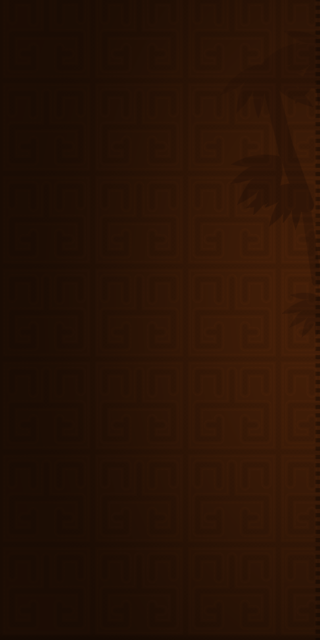
Write a Shadertoy shader that draws this background.

```glsl
#define SHADE vec3(0.108, 0.049, 0.015)
#define GLOW vec3(0.262, 0.117, 0.030)
#define LEAF_TINT vec3(0.155, 0.066, 0.020)
#define GLOW_CENTRE vec2(1.02, 1.05)
#define TILE 0.290
#define TILE_SHIFT vec2(0.145, 0.008)
#define BAND 0.042
#define FRET_DEPTH 0.09
#define WEAVE_PITCH 0.013
#define LEAF_OPACITY 0.62

float hash(vec2 p) {
    vec3 q = fract(p.xyx * vec3(0.1031, 0.1030, 0.0973));
    q += dot(q, q.yzx + 33.33);
    return fract((q.x + q.y) * q.z);
}

float segment(vec2 p, vec2 a, vec2 b) {
    vec2 pa = p - a, ba = b - a;
    return length(pa - ba * clamp(dot(pa, ba) / dot(ba, ba), 0.0, 1.0));
}

// Distance to the centre lines of one mirrored fret tile
float fretDistance(vec2 q) {
    q.x = abs(q.x);
    float d = min(0.5 - abs(q.y), 0.5 - q.x);
    d = min(d, segment(q, vec2(0.0, 0.0), vec2(0.37, 0.0)));
    d = min(d, segment(q, vec2(0.0, 0.0), vec2(0.0, 0.36)));
    d = min(d, segment(q, vec2(0.37, 0.0), vec2(0.37, -0.36)));
    d = min(d, segment(q, vec2(0.37, -0.36), vec2(0.14, -0.36)));
    d = min(d, segment(q, vec2(0.14, -0.36), vec2(0.14, -0.15)));
    d = min(d, segment(q, vec2(0.14, -0.21), vec2(0.25, -0.21)));
    d = min(d, segment(q, vec2(0.14, 0.14), vec2(0.14, 0.36)));
    d = min(d, segment(q, vec2(0.14, 0.36), vec2(0.37, 0.36)));
    d = min(d, segment(q, vec2(0.37, 0.36), vec2(0.37, 0.16)));
    return d;
}

// Dark bands with light, beaded rims
float fretRelief(vec2 p, float pixel) {
    vec2 q = fract((p - TILE_SHIFT) / TILE + 0.5 * vec2(1.0, 0.0)) - 0.5;
    float d = fretDistance(q);
    float soft = 1.2 * pixel / TILE;
    float inside = 1.0 - smoothstep(BAND - soft, BAND + soft, d);
    float rim = 1.0 - smoothstep(0.006, 0.012 + soft, abs(d - BAND));
    vec2 wave = cos(6.2832 * p / WEAVE_PITCH);
    float beads = 0.5 + 0.5 * wave.x * wave.y;
    return rim * (0.55 + 0.6 * beads) - inside * (0.4 + 0.5 * beads);
}

// Lens-shaped blade growing from root along an angle
float leaf(vec2 p, vec2 root, float angle, float size, float pixel) {
    vec2 axis = vec2(cos(angle), sin(angle));
    vec2 r = p - root;
    float along = dot(r, axis) / size;
    float across = abs(dot(r, vec2(-axis.y, axis.x)));
    float profile = 4.0 * along * (1.0 - along);
    float d = across - 0.105 * size * profile;
    return (1.0 - smoothstep(-pixel, pixel, d)) * step(0.0, along) * step(along, 1.0);
}

// Fan of blades with varied lengths
float spray(vec2 p, vec2 root, float start, float turn, float size, float pixel) {
    float mask = 0.0;
    for (int i = 0; i < 5; i++) {
        float k = float(i);
        float vary = hash(vec2(k, floor(root.y * 50.0)));
        float angle = start + turn * (k + 0.4 * vary);
        mask = max(mask, leaf(p, root, angle, size * (0.75 + 0.4 * vary), pixel));
    }
    return mask;
}

float stalk(vec2 p, vec2 a, vec2 b, float radius, float pixel) {
    return 1.0 - smoothstep(-pixel, pixel, segment(p, a, b) - radius);
}

float bamboo(vec2 p, float pixel) {
    float mask = stalk(p, vec2(0.835, 1.77), vec2(0.895, 1.53), 0.024, pixel);
    mask = max(mask, stalk(p, vec2(0.895, 1.53), vec2(0.955, 1.36), 0.026, pixel));
    mask = max(mask, 0.7 * stalk(p, vec2(0.955, 1.36), vec2(0.99, 1.12), 0.015, pixel));
    mask = max(mask, spray(p, vec2(0.81, 1.80), 3.75, 0.42, 0.17, pixel));
    mask = max(mask, spray(p, vec2(0.81, 1.79), -0.75, 0.32, 0.19, pixel));
    mask = max(mask, spray(p, vec2(1.03, 1.86), 2.85, 0.40, 0.20, pixel));
    mask = max(mask, spray(p, vec2(0.88, 1.51), 3.25, 0.30, 0.18, pixel));
    mask = max(mask, spray(p, vec2(0.93, 1.43), 3.50, 0.28, 0.16, pixel));
    mask = max(mask, 0.7 * spray(p, vec2(1.01, 1.07), 3.05, 0.35, 0.13, pixel));
    return mask;
}

void mainImage(out vec4 fragColor, in vec2 fragCoord) {
    vec2 p = fragCoord / iResolution.x;
    float pixel = 1.0 / iResolution.x;

    // Warm glow from the right
    float reach = length((p - GLOW_CENTRE) * vec2(1.0, 0.60));
    vec3 color = mix(GLOW, SHADE, smoothstep(0.0, 1.02, reach));

    // Bamboo shadow beneath the woven fret
    color = mix(color, LEAF_TINT, LEAF_OPACITY * bamboo(p, pixel));
    color *= 1.0 + FRET_DEPTH * fretRelief(p, pixel);

    // Stitched right border and soft lower edge
    float stitch = smoothstep(0.3, 0.7, abs(fract(p.y / 0.026) - 0.5) * 2.0);
    color *= 1.0 - 0.35 * stitch * smoothstep(0.982, 0.99, p.x);
    color *= 0.82 + 0.18 * smoothstep(0.0, 0.025, p.y);

    fragColor = vec4(color, 1.0);
}
```
